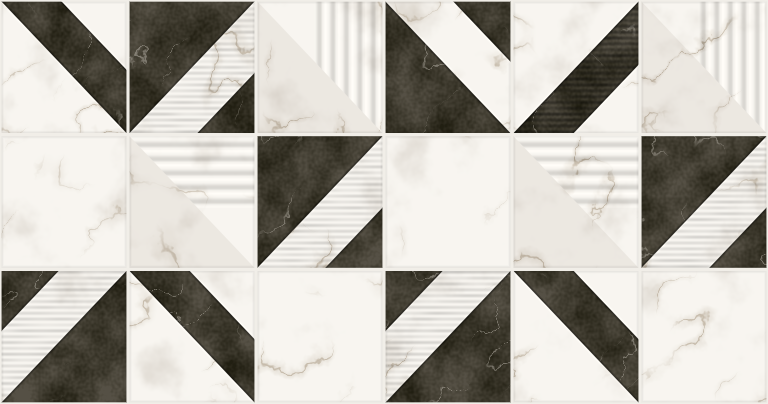
Reproduce this pattern procedurally as a Shadertoy shader.

```glsl
// Marble wall of 6 x 3 tiles: plain, dark diagonal band, split dark, and fluted.
// Each tile picks a motif and a diagonal, cut by signed distance; the stone is
// warped gradient noise seeded per tile, with flutes and joints shaded on top.

// Tiles from the bottom row up: tens = motif, units = direction of the diagonal.
const int LAYOUT[18] = int[18](
    21, 12,  0, 21, 12,  0,
     0, 32, 20,  0, 32, 20,
    12, 20, 32, 22, 10, 32);

vec2 hashGradient(vec2 p) {
    vec3 q = fract(p.xyx * vec3(0.1031, 0.1030, 0.0973));
    q += dot(q, q.yzx + 33.33);
    float angle = 6.2832 * fract((q.x + q.y) * q.z);
    return vec2(cos(angle), sin(angle));
}

float gradientNoise(vec2 p) {
    vec2 i = floor(p), f = p - i;
    vec2 w = f * f * f * (f * (f * 6.0 - 15.0) + 10.0);
    vec2 e = vec2(0.0, 1.0);
    float a = dot(hashGradient(i), f);
    float b = dot(hashGradient(i + e.yx), f - e.yx);
    float c = dot(hashGradient(i + e.xy), f - e.xy);
    float d = dot(hashGradient(i + e.yy), f - e.yy);
    return mix(mix(a, b, w.x), mix(c, d, w.x), w.y);
}

float fbm(vec2 p) {
    float sum = 0.0, amplitude = 0.6;
    for (int i = 0; i < 5; i++) {
        sum += amplitude * gradientNoise(p);
        p = mat2(1.6, 1.2, -1.2, 1.6) * p + 3.7;
        amplitude *= 0.5;
    }
    return sum;
}

// Distance-like value that is zero along wandering, mostly diagonal cracks.
float crackField(vec2 p) {
    p += 0.35 * vec2(fbm(p * 2.5), fbm(p * 2.5 + 7.3));
    return abs(gradientNoise(vec2(p.x + p.y, 2.0 * (p.y - p.x)) * 0.85));
}

vec3 lightMarble(vec2 p) {
    vec3 stone = vec3(0.972, 0.962, 0.942);
    stone -= vec3(0.09, 0.10, 0.11) * smoothstep(0.05, 0.5, fbm(p * 1.7 + 5.0));
    float crack = crackField(p);
    float presence = smoothstep(-0.05, 0.3, gradientNoise(p * 1.9 + 4.1));
    float vein = 0.38 * (1.0 - smoothstep(0.0, 0.024, crack))
               + 0.15 * (1.0 - smoothstep(0.0, 0.13, crack));
    return mix(stone, vec3(0.61, 0.54, 0.44), vein * presence);
}

vec3 darkMarble(vec2 p) {
    float cloud = 0.56 + 1.3 * fbm(p * 3.0) + 0.3 * gradientNoise(p * 38.0);
    vec3 stone = mix(vec3(0.13, 0.12, 0.07), vec3(0.335, 0.315, 0.27), clamp(cloud, 0.0, 1.0));
    float presence = smoothstep(0.0, 0.3, gradientNoise(p * 2.3 + 9.0));
    float vein = 1.0 - smoothstep(0.0, 0.02, crackField(p * 1.3 + 2.0));
    return mix(stone, vec3(0.66, 0.64, 0.60), 0.6 * vein * presence);
}

void mainImage(out vec4 fragColor, in vec2 fragCoord) {
    vec2 grid = fragCoord / iResolution.xy * vec2(6.0, 3.0);
    vec2 cell = floor(grid), uv = grid - cell;
    float aa = 3.0 / iResolution.y;
    int code = LAYOUT[int(cell.x) + 6 * int(cell.y)];
    int motif = code / 10, turn = code % 10;
    vec2 stonePos = uv + cell * vec2(7.31, 11.73);

    // Diagonal band running from the main diagonal towards one corner
    float diagonal = turn == 0 ? uv.x - uv.y : turn == 1 ? uv.y - uv.x : uv.x + uv.y - 1.0;
    float bandWidth = motif == 1 ? 0.47 : 0.53;
    float beyond = smoothstep(-aa, aa, diagonal);
    float band = beyond * (1.0 - smoothstep(-aa, aa, diagonal - bandWidth));
    float dark = motif == 1 ? band : motif == 2 ? 1.0 - band : 0.0;

    // Two stones, with a bevel where they meet
    vec3 light = lightMarble(stonePos);
    vec3 shade = darkMarble(stonePos);
    if (motif == 1 || motif == 2) {
        float rim = min(abs(diagonal), abs(diagonal - bandWidth));
        float bevel = 1.0 - smoothstep(0.0, 0.03, rim);
        light += 0.04 * bevel;
        shade *= 1.0 - 0.45 * bevel;

        // Fine broken grooves across the band
        if (turn < 2) {
            float line = uv.y * 23.0;
            float wear = 0.7 + 0.6 * gradientNoise(vec2(uv.x * 4.0, floor(line) + 0.5) + cell * 5.0);
            float groove = band * wear * (0.5 - 0.5 * cos(6.2832 * line));
            light *= 1.0 - 0.14 * groove;
            shade *= 1.0 - 0.4 * groove;
        }
    }

    // Greyer half, and wide flutes on the far side of the diagonal
    if (motif == 3) {
        light *= mix(vec3(0.952, 0.945, 0.938), vec3(1.0), beyond);
        float across = cell.y > 1.5 ? uv.x : 1.0 - uv.y;
        float inFlutes = cell.y > 1.5 ? across - 0.46 : 0.54 - across;
        float phase = fract(across * 9.5);
        float hollow = smoothstep(0.35, 0.7, phase) * (1.0 - smoothstep(0.75, 1.0, phase));
        float crest = smoothstep(0.0, 0.15, phase) * (1.0 - smoothstep(0.15, 0.4, phase));
        light += (0.03 * crest - 0.12 * hollow) * beyond * smoothstep(-aa, aa, inFlutes);
    }
    vec3 color = mix(light, shade, dark);

    // Pale joints with a soft shadow on the tile edge
    vec2 toEdge = min(uv, 1.0 - uv);
    float edge = min(toEdge.x, toEdge.y);
    color *= 1.0 - 0.07 * (1.0 - smoothstep(0.012, 0.035, edge));
    float joint = 1.0 - smoothstep(0.012 - 0.5 * aa, 0.012 + 0.5 * aa, edge);
    color = mix(color, vec3(0.945, 0.935, 0.91), joint);

    fragColor = vec4(clamp(color, 0.0, 1.0), 1.0);
}
```
